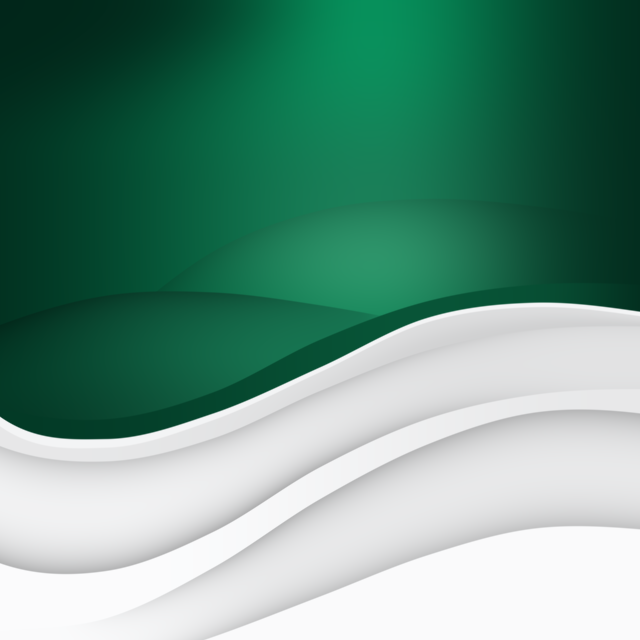
A three.js fragment shader for this background:

```glsl
// Green backdrop with a soft spotlight and translucent leaves, above silver waves.
// Each border is a smooth spline height over x; layers are painted back to front,
// with shading taken from the distance below each border.

varying vec2 vUv;

// Cubic interpolation weights for three knots at signed distances t
vec3 knotWeights(vec3 t) {
  t = abs(t);
  vec3 inner = 1.0 + t * t * (1.5 * t - 2.5);
  vec3 outer = 2.0 + t * (-4.0 + t * (2.5 - 0.5 * t));
  return mix(mix(inner, outer, step(1.0, t)), vec3(0.0), step(2.0, t));
}

// Height of a spline whose nine knots run from x = -1/6 to x = 7/6
float wave(float x, vec3 a, vec3 b, vec3 c) {
  vec3 t = x * 6.0 + 1.0 - vec3(0.0, 1.0, 2.0);
  return dot(a, knotWeights(t)) + dot(b, knotWeights(t - 3.0)) + dot(c, knotWeights(t - 6.0));
}

// Smooth mask of the area below a border; depth is positive underneath
float below(float depth) {
  return smoothstep(-0.0016, 0.0016, depth);
}

float glow(vec2 p, vec2 center, vec2 size) {
  vec2 d = (p - center) / size;
  return exp(-dot(d, d));
}

vec3 greenScene(vec2 p) {
  // Spotlight falling from the top, narrower toward the upper left corner
  float leftWidth = mix(0.40, 0.22, smoothstep(0.75, 1.0, p.y));
  float reach = (p.x - 0.58) / (p.x < 0.58 ? leftWidth : 0.26);
  float light = exp(-reach * reach);
  vec3 color = mix(vec3(0.005, 0.15, 0.10), vec3(0.02, 0.565, 0.355), light);
  color += vec3(0.10, 0.0, 0.04) * glow(p, vec2(0.59, 0.66), vec2(0.25, 0.20));
  color *= 1.0 - 0.12 * light * smoothstep(0.95, 0.70, p.y);

  // Large leaf behind
  float depth = wave(p.x, vec3(0.2, 0.323, 0.479), vec3(0.607, 0.671, 0.689), vec3(0.678, 0.651, 0.609)) - p.y;
  vec3 leaf = color * (1.0 - 0.13 * exp(-max(depth, 0.0) / 0.035));
  leaf += vec3(0.08, 0.09, 0.075) * glow(p, vec2(0.58, 0.59), vec2(0.22, 0.10));
  color = mix(color, leaf, below(depth) * smoothstep(1.0, 0.75, p.x));

  // Smaller leaf at the left, shaded under its upper border
  depth = wave(p.x, vec3(0.414, 0.492, 0.538), vec3(0.543, 0.523, 0.492), vec3(0.453, 0.414, 0.38)) - p.y;
  leaf = mix(vec3(0.01, 0.22, 0.145), vec3(0.09, 0.46, 0.32), smoothstep(-0.08, 0.48, p.x));
  leaf *= 1.0 - 0.32 * exp(-max(depth, 0.0) / 0.035) * smoothstep(0.62, 0.3, p.x);
  leaf *= 1.0 - 0.15 * smoothstep(0.08, 0.22, depth);
  color = mix(color, leaf, below(depth) * smoothstep(0.63, 0.56, p.x));

  // Dark ribbon along the silver rim
  depth = wave(p.x, vec3(0.427, 0.362, 0.345), vec3(0.387, 0.469, 0.529), vec3(0.555, 0.555, 0.538)) - p.y;
  vec3 ribbon = mix(vec3(0.01, 0.22, 0.145), vec3(0.03, 0.33, 0.215), glow(p, vec2(0.66, 0.5), vec2(0.38, 1.0)));
  return mix(color, ribbon, below(depth) * smoothstep(1.05, 0.8, p.x));
}

// Brightness of a rounded band: u is 0 at its upper border and 1 at its lower one
float bandShade(float u, float middle, float upperShadow, float lowerShadow) {
  u = clamp(u, 0.0, 1.0);
  return middle - upperShadow * exp(-5.5 * u) - lowerShadow * exp(-5.5 * (1.0 - u));
}

void main() {
  vec2 p = vUv;
  float x = p.x;

  // Borders of the silver waves, from top to bottom
  float rim = wave(x, vec3(0.548, 0.349, 0.314), vec3(0.354, 0.426, 0.503), vec3(0.527, 0.513, 0.479));
  float upperTop = wave(x, vec3(0.408, 0.303, 0.279), vec3(0.315, 0.389, 0.452), vec3(0.484, 0.490, 0.479));
  float upperEnd = wave(x, vec3(0.225, 0.120, 0.108), vec3(0.169, 0.270, 0.345), vec3(0.383, 0.392, 0.382));
  float lowerTop = wave(x, vec3(-0.003, 0.014, 0.034), vec3(0.113, 0.220, 0.305), vec3(0.355, 0.354, 0.316));
  float lowerEnd = wave(x, vec3(-0.107, -0.081, -0.048), vec3(0.005, 0.068, 0.132), vec3(0.174, 0.173, 0.147));

  // Bright rim, then the pale strip under it
  float rimWidth = mix(0.015, 0.007, smoothstep(0.0, 0.6, x));
  float strip = mix(0.91, 0.87, smoothstep(0.1, 0.7, x));
  strip -= 0.05 * smoothstep(rim - rimWidth, upperTop, p.y) * smoothstep(0.3, 0.8, x);
  float silver = mix(0.96, strip, below(rim - rimWidth - p.y));

  // Upper rounded band
  float fade = smoothstep(0.35, 0.95, x);
  float shade = bandShade((upperTop - p.y) / (upperTop - upperEnd),
    mix(0.98, 0.895, smoothstep(0.15, 0.8, x)), mix(0.19, 0.04, fade), mix(0.28, 0.02, fade));
  silver = mix(silver, shade, below(upperTop - p.y));

  // Flat white gap
  silver = mix(silver, mix(0.99, 0.915, smoothstep(0.2, 0.95, x)), below(upperEnd - p.y));

  // Lower rounded band, dissolving into white at the left
  float body = smoothstep(0.08, 0.45, x);
  shade = bandShade((lowerTop - p.y) / (lowerTop - lowerEnd),
    mix(0.985, 0.94, body), 0.23 * body, 0.18 * body);
  silver = mix(silver, shade, below(lowerTop - p.y));
  silver = mix(silver, 0.985, below(lowerEnd - p.y));

  vec3 color = mix(greenScene(p), silver * vec3(0.994, 0.996, 1.0), below(rim - p.y));
  gl_FragColor = vec4(color, 1.0);
}
```
